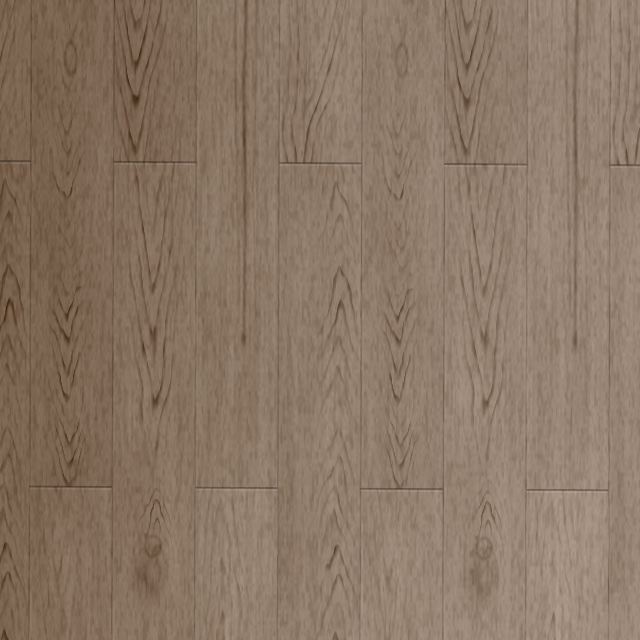
This texture is drawn by a three.js fragment shader. Its source:

```glsl
// Brown oak floor: staggered vertical planks whose grain repeats every four columns.
varying vec2 vUv;

const float PLANK_WIDTH = 0.1293;
const vec3 SHADED_OAK = vec3(0.482, 0.392, 0.312);
const vec3 LIT_OAK = vec3(0.612, 0.536, 0.472);
const vec3 GRAIN_TINT = vec3(0.150, 0.163, 0.170);

float hash(vec2 p) {
  vec3 h = fract(vec3(p.xyx) * 0.1031);
  h += dot(h, h.yzx + 33.33);
  return fract((h.x + h.y) * h.z);
}

float noise(vec2 p) {
  vec2 i = floor(p);
  vec2 f = fract(p);
  f = f * f * (3.0 - 2.0 * f);
  return mix(mix(hash(i), hash(i + vec2(1.0, 0.0)), f.x),
             mix(hash(i + vec2(0.0, 1.0)), hash(i + vec2(1.0, 1.0)), f.x), f.y);
}

// Soft elliptical spot
float spot(vec2 q, vec2 center, vec2 size) {
  vec2 d = (q - center) / size;
  return exp(-dot(d, d));
}

// Oval growth ring around a knot
float ring(vec2 q, vec2 center, vec2 size) {
  float r = length((q - center) / size) - 1.0;
  return exp(-22.0 * r * r);
}

// Nested arches; positive steepness points up, negative points down
float cathedral(vec2 q, float center, float reach, float steep, float pitch, float seed) {
  float d = q.x - center + 0.012 * (noise(vec2(q.y * 15.0, seed)) - 0.5);
  float h = q.y + steep * sqrt(d * d + 0.00002);
  h += 0.035 * noise(q * vec2(70.0, 14.0) + seed * 7.0);
  h += 0.010 * noise(q * vec2(210.0, 60.0) + seed);
  float phase = h / pitch;
  float saw = fract(phase);
  float line = smoothstep(0.50, 0.86, saw) * (1.0 - smoothstep(0.86, 0.98, saw));
  float strength = 0.25 + 0.85 * hash(vec2(floor(phase), seed));
  float broken = 0.25 + 1.3 * noise(q * vec2(190.0, 48.0) + seed);
  return line * strength * broken * exp(-d * d / (reach * reach));
}

// Long wandering dark vein
float vein(vec2 q, float center, float width, float seed) {
  float d = q.x - center - 0.009 * (noise(vec2(q.y * 7.0, seed)) - 0.5);
  return exp(-d * d / (width * width)) * (0.6 + 0.7 * noise(vec2(q.x * 200.0, q.y * 22.0)));
}

// Darkness of the figure for each of the eight plank kinds
float plankFigure(float kind, bool upper, vec2 q) {
  if (kind < 0.5) {
    if (!upper) return 0.35 * cathedral(q, 0.05, 0.04, -9.0, 0.11, 2.0) - 0.10;
    float chevrons = cathedral(q, 0.062, 0.021, -3.2, 0.037, 1.0);
    return 0.10 + chevrons * (1.0 - 0.4 * smoothstep(0.72, 0.85, q.y))
         + 0.45 * ring(q, vec2(0.062, 0.91), vec2(0.009, 0.024));
  }
  if (kind < 1.5) {
    if (upper) return 0.14 + cathedral(q, 0.038, 0.045, -5.0, 0.065, 3.0);
    float tips = cathedral(q, 0.064, 0.036, -7.0, 0.095, 4.0) * smoothstep(0.24, 0.36, q.y);
    float crown = cathedral(q, 0.064, 0.027, 2.6, 0.027, 5.0) * spot(q, vec2(0.064, 0.19), vec2(0.06));
    float knot = ring(q, vec2(0.064, 0.148), vec2(0.012, 0.016))
               + spot(q, vec2(0.066, 0.143), vec2(0.006, 0.008));
    float smudge = spot(q, vec2(0.060, 0.10), vec2(0.022, 0.035)) * noise(q * vec2(140.0, 28.0));
    return 0.95 * tips + crown + 0.45 * knot + smudge;
  }
  if (kind < 2.5) {
    if (!upper) return 0.45 * cathedral(q, 0.045, 0.035, 8.0, 0.10, 6.0) - 0.10;
    float fade = smoothstep(0.44, 0.54, q.y);
    float veins = 0.80 * vein(q, 0.075, 0.0028, 7.0) + 0.30 * vein(q, 0.064, 0.0020, 8.0)
                + 0.28 * vein(q, 0.092, 0.0018, 9.0);
    return veins * fade + 0.8 * spot(q, vec2(0.075, 0.474), vec2(0.004, 0.012))
         + 0.22 * vein(q, 0.073, 0.006, 7.0) * (1.0 - fade);
  }
  if (upper) {
    vec2 sheared = vec2(q.x - 0.13 * (q.y - 0.8), q.y);
    return 0.9 * cathedral(sheared, 0.038, 0.045, -8.0, 0.105, 10.0);
  }
  float dusk = 0.25 * (1.0 - smoothstep(0.0, 0.08, q.x)) * noise(q * vec2(25.0, 9.0));
  return dusk + cathedral(q, 0.091, 0.027, 3.4, 0.048, 11.0);
}

void main() {
  // Slightly tilted plank layout
  vec2 p = vec2(vUv.x - 0.0452 - 0.0037 * vUv.y, vUv.y + 0.0067 * vUv.x);
  float column = floor(p.x / PLANK_WIDTH);
  float kind = mod(column, 4.0);
  float joint = mod(column, 2.0) < 0.5 ? 0.2403 : 0.7485;
  bool upper = p.y > joint;
  vec2 q = vec2(p.x - column * PLANK_WIDTH, p.y);
  float seed = kind * 17.0 + (upper ? 5.0 : 0.0);

  // Figure, long fibres, short pores and cloudy wear
  float figure = plankFigure(kind, upper, q);
  float fibres = noise(vec2(q.x * 260.0 + seed, q.y * 9.0)) - 0.5;
  float bands = noise(vec2(q.x * 75.0 + seed, q.y * 2.5 + seed)) - 0.5;
  float pores = smoothstep(0.45, 0.90, noise(vec2(p.x * 300.0 + 40.0, p.y * 72.0))) - 0.25;
  float specks = noise(p * vec2(430.0, 170.0) + 90.0) - 0.5;
  float clouds = noise(q * vec2(22.0, 8.0) + seed) - 0.5;
  float straight = kind > 1.5 && kind < 2.5 ? 1.5 : 1.0;
  float darkness = figure + straight * (0.20 * fibres + 0.16 * bands)
                 + 0.26 * pores + 0.26 * specks + 0.20 * clouds;

  // Light falling from the right
  float light = 1.0 - (1.0 - vUv.x) * (1.0 - vUv.x);
  vec3 color = mix(SHADED_OAK, LIT_OAK, light) - 0.020 * vUv.y;
  color -= GRAIN_TINT * darkness;

  // Faint, worn seams and crisper end joints
  float side = min(q.x, PLANK_WIDTH - q.x);
  float end = p.y - joint;
  float worn = 0.4 + 0.9 * noise(vec2(column * 9.0, p.y * 45.0));
  float seam = worn * (1.0 - smoothstep(0.0003, 0.0020, side));
  float gap = 1.0 - smoothstep(0.0005, 0.0022, abs(end));
  float glint = 1.0 - smoothstep(0.0004, 0.0020, abs(end + 0.0034));
  float rim = worn * (1.0 - smoothstep(0.0004, 0.0020, abs(q.x - 0.0030)));
  color += 0.045 * glint + 0.018 * rim;
  color *= 1.0 - max(0.16 * seam, 0.28 * gap);

  gl_FragColor = vec4(color, 1.0);
}
```
